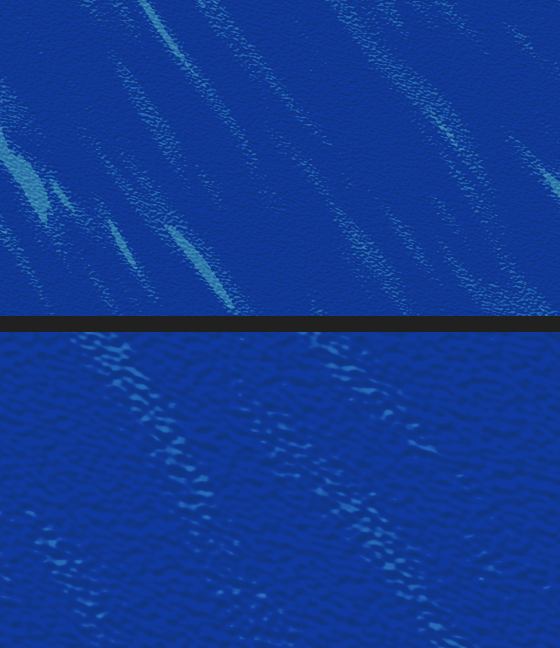
Top: the whole. Bottom: its middle third, enlarged.
Reproduce this background procedurally as a WebGL 1 fragment shader.

```glsl
precision highp float;

uniform vec2 u_resolution;

#define STREAK_WIDTH 0.092
#define STREAK_LENGTH 0.70
#define STREAK_LEVEL 0.23
#define CORE_LEVEL 0.45
#define GRAIN_SIZE vec2(0.0115, 0.0085)
#define LIGHT_OFFSET vec2(-0.0014, 0.0036)
#define BASE_COLOR vec3(0.06, 0.217, 0.582)
#define GRAIN_TINT vec3(0.0, 0.03, 0.18)
#define FLECK_COLOR vec3(0.10, 0.37, 0.67)
#define CORE_COLOR vec3(0.20, 0.50, 0.68)

// Random unit vector for a lattice point
vec2 randomGradient(vec2 cell) {
  vec3 q = fract(cell.xyx * vec3(0.1031, 0.1030, 0.0973));
  q += dot(q, q.yzx + 33.33);
  return normalize(fract((q.xx + q.yz) * q.zy) - 0.4999);
}

float gradientNoise(vec2 p) {
  vec2 cell = floor(p);
  vec2 f = p - cell;
  vec2 w = f * f * f * (f * (f * 6.0 - 15.0) + 10.0);
  vec2 e = vec2(1.0, 0.0);
  float a = dot(randomGradient(cell), f);
  float b = dot(randomGradient(cell + e), f - e);
  float c = dot(randomGradient(cell + e.yx), f - e.yx);
  float d = dot(randomGradient(cell + 1.0), f - 1.0);
  return mix(mix(a, b, w.x), mix(c, d, w.x), w.y);
}

// Height of the rough paper surface
float paperHeight(vec2 p) {
  vec2 q = p / GRAIN_SIZE + 40.0;
  q.y += 0.35 * q.x;
  return gradientNoise(q) + 0.5 * gradientNoise(q * 0.53 + 17.3);
}

// One layer of long tapered strokes
float strokeLayer(vec2 q) {
  return gradientNoise(q) + 0.35 * gradientNoise(q * vec2(2.1, 1.4) + 9.7);
}

// Two layers of strokes, steeper on the left than on the right
float streakField(vec2 p) {
  float across = 0.53 * (p.x * (1.73 - 0.2 * p.x) + p.y);
  float along = 0.55 * p.x - 0.83 * p.y;
  across += 0.03 * gradientNoise(p * 1.7 + 5.2);
  along += 0.4 * gradientNoise(vec2(across * 7.0, along) + 61.0);
  vec2 q = vec2(across / STREAK_WIDTH, along / STREAK_LENGTH);
  vec2 tilted = vec2(q.x * 0.93 + q.y * 0.35, q.y * 1.15);
  return max(strokeLayer(q + 23.4), strokeLayer(tilted + 71.8));
}

void main() {
  vec2 p = gl_FragCoord.xy / u_resolution.y;

  // Embossed grain
  float height = paperHeight(p);
  float relief = height - paperHeight(p + LIGHT_OFFSET);
  vec3 color = BASE_COLOR + GRAIN_TINT * clamp(relief, -0.5, 0.22);

  // Dry strokes catch only the raised grain
  float streak = streakField(p);
  float lift = clamp(streak - STREAK_LEVEL, -0.3, 0.09);
  float fleck = smoothstep(0.12, 0.60, relief + 2.6 * lift);
  color = mix(color, FLECK_COLOR + 0.1 * relief, 0.95 * fleck);

  // Solid paint in the heart of the strongest strokes
  float core = smoothstep(-0.02, 0.03, streak - CORE_LEVEL + 0.06 * height);
  color = mix(color, CORE_COLOR + 0.16 * relief, 0.88 * core);

  gl_FragColor = vec4(color, 1.0);
}
```
